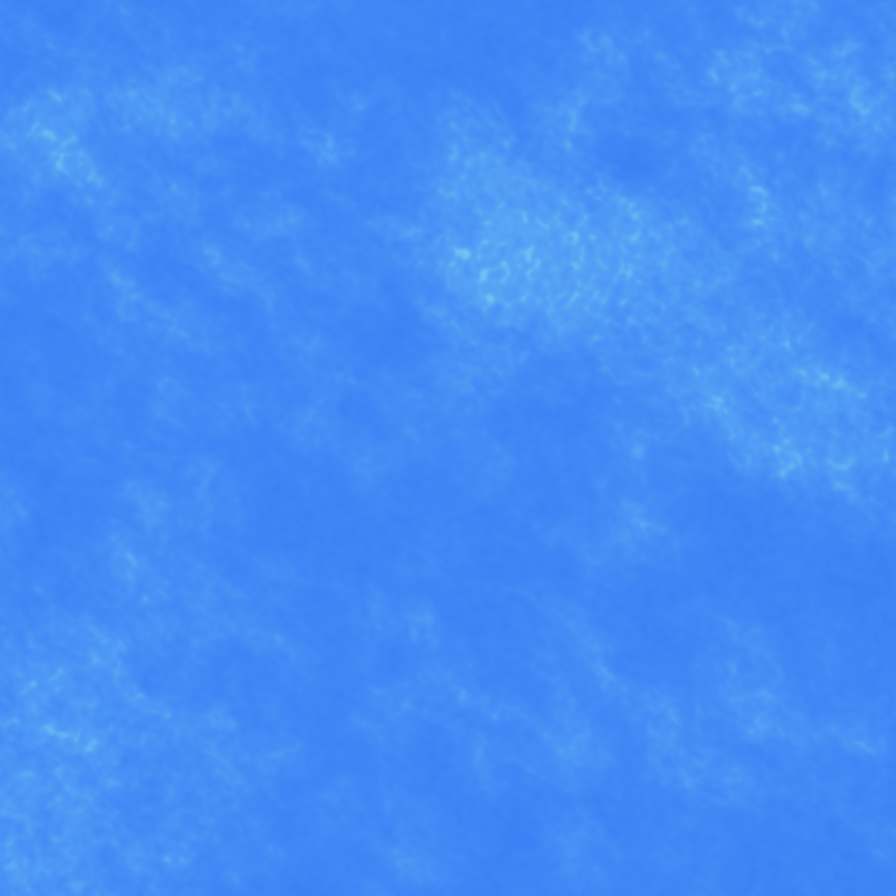
Give the GLSL for this texture, as a WebGL 1 fragment shader.

```glsl
precision highp float;

uniform vec2 u_resolution;

const vec3 DEEP_BLUE = vec3(0.225, 0.495, 0.962);
const vec3 MID_BLUE = vec3(0.270, 0.552, 0.962);
const vec3 SKY_BLUE = vec3(0.390, 0.700, 0.955);
const vec3 GLINT_BLUE = vec3(0.500, 0.810, 0.950);

vec2 hashGradient(vec2 cell) {
  vec3 q = fract(vec3(cell.xyx) * vec3(0.1031, 0.1030, 0.0973));
  q += dot(q, q.yzx + 33.33);
  float angle = 6.28318 * fract((q.x + q.y) * q.z);
  return vec2(cos(angle), sin(angle));
}

float gradientNoise(vec2 p) {
  vec2 i = floor(p);
  vec2 f = p - i;
  vec2 w = f * f * f * (f * (f * 6.0 - 15.0) + 10.0);
  float a = dot(hashGradient(i), f);
  float b = dot(hashGradient(i + vec2(1.0, 0.0)), f - vec2(1.0, 0.0));
  float c = dot(hashGradient(i + vec2(0.0, 1.0)), f - vec2(0.0, 1.0));
  float d = dot(hashGradient(i + vec2(1.0, 1.0)), f - vec2(1.0, 1.0));
  return 1.4 * mix(mix(a, b, w.x), mix(c, d, w.x), w.y);
}

float fbm(vec2 p, float gain) {
  float sum = 0.0;
  float amplitude = 1.0;
  for (int octave = 0; octave < 4; octave++) {
    sum += amplitude * gradientNoise(p);
    p = mat2(1.6, 1.2, -1.2, 1.6) * p + 17.3;
    amplitude *= gain;
  }
  return sum;
}

vec2 rotate(vec2 p, float angle) {
  float c = cos(angle);
  float s = sin(angle);
  return vec2(c * p.x + s * p.y, c * p.y - s * p.x);
}

// Soft tilted ellipse, 1 at its centre
float softPatch(vec2 p, vec2 centre, vec2 radius, float tilt) {
  vec2 q = rotate(p - centre, tilt) / radius;
  return exp(-dot(q, q));
}

// Broad layout of pale areas around a calm diagonal
float paleRegions(vec2 p) {
  float regions = 0.65 * softPatch(p, vec2(0.83, 0.58), vec2(0.32, 0.10), -0.55);
  regions += 0.58 * softPatch(p, vec2(0.87, 0.83), vec2(0.24, 0.20), 0.4);
  regions += 0.55 * softPatch(p, vec2(0.58, 0.75), vec2(0.09, 0.13), 0.0);
  regions += 0.62 * softPatch(p, vec2(0.08, 0.16), vec2(0.20, 0.24), 0.3);
  regions += 0.50 * softPatch(p, vec2(0.16, 0.82), vec2(0.30, 0.20), -0.5);
  regions += 0.28 * softPatch(p, vec2(0.62, 0.22), vec2(0.28, 0.14), -0.4);
  return regions;
}

vec3 waterColour(float light) {
  vec3 colour = mix(DEEP_BLUE, MID_BLUE, clamp((light + 0.25) / 0.39, 0.0, 1.0));
  colour = mix(colour, SKY_BLUE, clamp((light - 0.14) / 0.86, 0.0, 1.0));
  return mix(colour, GLINT_BLUE, clamp((light - 1.0) / 0.7, 0.0, 1.0));
}

void main() {
  vec2 uv = gl_FragCoord.xy / u_resolution;

  // Warped clouds and streaks falling to the right
  vec2 warp = vec2(gradientNoise(uv * 9.0 + 3.1), gradientNoise(uv * 9.0 + 41.7));
  vec2 p = uv + 0.025 * warp;
  float cloud = fbm(p * 6.0 + 8.4, 0.6);
  float streak = fbm(rotate(p, -0.7) * vec2(9.0, 17.0) + 23.0, 0.65);

  // Clumps break the pale regions into ragged islands
  float regions = paleRegions(uv);
  float clump = smoothstep(-0.05, 1.15, regions + 0.30 * cloud + 0.28 * streak);

  // Crumbs of three sizes, strongest inside the clumps
  vec2 crumbPoint = uv + 0.003 * vec2(gradientNoise(uv * 38.0), gradientNoise(uv * 38.0 + 61.0));
  float coarse = gradientNoise(crumbPoint * 30.0 + 5.2);
  float medium = gradientNoise(rotate(crumbPoint, 0.5) * 58.0 + 12.6);
  float fine = gradientNoise(rotate(crumbPoint, 1.1) * 98.0 + 31.9);
  float crumbs = 0.5 * coarse + 0.6 * medium + 0.65 * fine;
  float glints = smoothstep(0.2, 1.0, crumbs + 0.3 * streak) * clump * clump;

  float light = -0.03 + 0.54 * clump + 0.08 * regions + 0.09 * cloud + 0.05 * streak;
  light += crumbs * (0.10 + 0.19 * clump) + 0.50 * glints;

  gl_FragColor = vec4(waterColour(light), 1.0);
}
```
